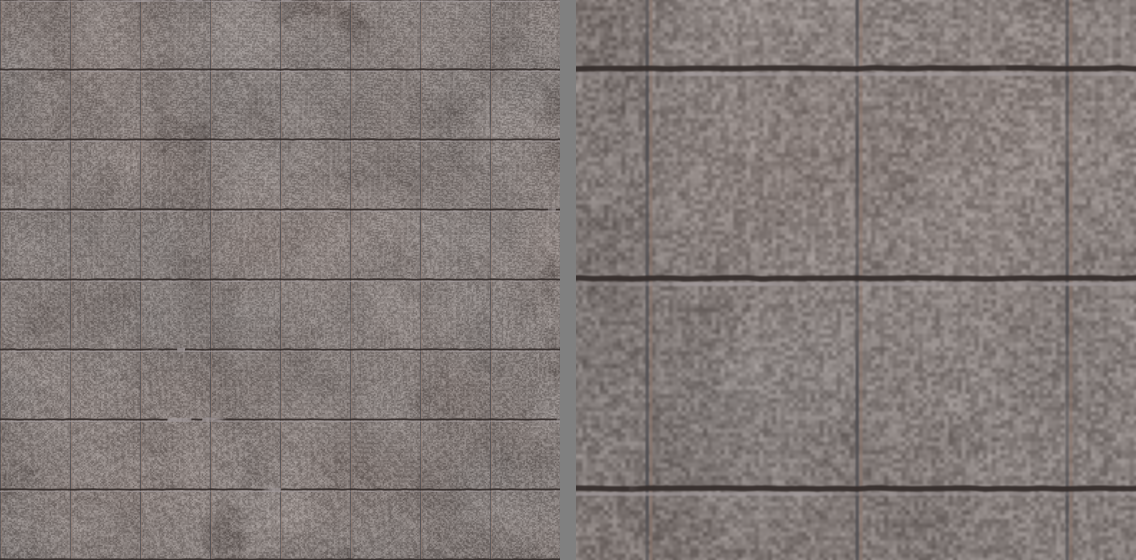
Left, the full canvas; right, a detail of the centre.
This texture is drawn by a three.js fragment shader. Its source:

```glsl
// Eight by eight square stone tiles, grainy warm grey with cloudy stains.
// Dark horizontal joints have a pale lip and a few chipped gaps; thin vertical
// joints pair a cool shadow with a brown edge. Sine-hash noise adds the wear.

varying vec2 vUv;

const float TILES = 8.0;
const float JOINT_OFFSET = 0.001;
const vec3 STONE = vec3(0.525, 0.493, 0.483);
const vec3 GROOVE = vec3(0.205, 0.175, 0.168);
const vec3 PALE_LIP = vec3(0.635, 0.605, 0.615);
const vec3 COOL_SHADOW = vec3(0.315, 0.310, 0.325);
const vec3 BROWN_EDGE = vec3(0.560, 0.465, 0.420);

float hash(vec2 p) {
  return fract(sin(dot(p, vec2(127.1, 311.7))) * 43758.5453);
}

float valueNoise(vec2 p) {
  vec2 cell = floor(p);
  vec2 f = fract(p);
  f = f * f * (3.0 - 2.0 * f);
  float low = mix(hash(cell), hash(cell + vec2(1.0, 0.0)), f.x);
  float high = mix(hash(cell + vec2(0.0, 1.0)), hash(cell + vec2(1.0, 1.0)), f.x);
  return mix(low, high, f.y);
}

float fbm(vec2 p) {
  float sum = 0.0;
  float weight = 0.5;
  for (int i = 0; i < 5; i++) {
    sum += weight * valueNoise(p);
    p = mat2(1.6, 1.2, -1.2, 1.6) * p + 7.3;
    weight *= 0.5;
  }
  return sum;
}

// Soft band around zero; all lengths are fractions of the canvas
float band(float d, float halfWidth, float blur) {
  return 1.0 - smoothstep(halfWidth - blur, halfWidth + blur, abs(d));
}

// Stone body: tile tint, broad stains, fine pitted grain
vec3 stoneColor(vec2 uv, vec2 tile) {
  float tint = (hash(tile + 3.7) - 0.5) * 0.025;
  vec2 shift = 0.35 * vec2(hash(tile + 11.0), hash(tile + 29.0));
  float cloud = fbm(uv * 11.0 + shift);
  float patches = smoothstep(0.45, 0.72, fbm(uv * 5.0 + 41.0));
  float stain = smoothstep(0.50, 0.72, fbm(uv * 17.0 + shift + 19.0));
  float grain = valueNoise(uv * 390.0) - 0.5;
  float pits = valueNoise(uv * 230.0 + 57.0) - 0.5;
  float light = tint + (cloud - 0.48) * 0.13 + grain * 0.18 + pits * 0.07;
  light -= stain * (0.025 + 0.05 * patches);
  vec3 warmth = vec3(0.010, 0.0, -0.004) * (fbm(uv * 7.0 + 83.0) - 0.5) * 2.0;
  return STONE + light + warmth;
}

// Short worn gaps, clustered along some of the horizontal joints
float chipMask(float x, float row) {
  float cluster = smoothstep(0.80, 0.90, valueNoise(vec2(x * 6.0, row * 13.0)));
  float gap = smoothstep(0.50, 0.62, valueNoise(vec2(x * 65.0, row * 17.0)));
  return cluster * gap;
}

void main() {
  vec2 grid = (vUv - JOINT_OFFSET) * TILES;
  vec2 tile = floor(grid);
  vec2 joint = floor(grid + 0.5);
  vec2 d = (grid - joint) / TILES;
  vec3 color = stoneColor(vUv, tile);

  // Vertical joints with uneven depth
  float depth = 0.55 + 0.40 * valueNoise(vec2(joint.x * 9.0, vUv.y * 38.0));
  color = mix(color, BROWN_EDGE, 0.55 * band(d.x - 0.0019, 0.0010, 0.0009));
  color = mix(color, COOL_SHADOW, depth * band(d.x + 0.0003, 0.0010, 0.0009));

  // Horizontal joints with a pale lower lip
  float chip = chipMask(vUv.x, joint.y);
  float wobble = (valueNoise(vec2(vUv.x * 90.0, joint.y * 7.0)) - 0.5) * 0.0007;
  float lipWear = 0.25 + 0.55 * valueNoise(vec2(vUv.x * 32.0, joint.y * 5.0));
  color = mix(color, PALE_LIP, lipWear * band(d.y + 0.0034, 0.0011, 0.0009));
  float groove = band(d.y + wobble, 0.0016, 0.0009);
  color = mix(color, GROOVE, 0.94 * groove * (1.0 - chip));

  // Pale crumbs where the groove has filled in
  float crumbs = chip * band(d.y + wobble * 3.0, 0.0030, 0.0015);
  color = mix(color, PALE_LIP, 0.6 * crumbs);

  gl_FragColor = vec4(clamp(color, 0.0, 1.0), 1.0);
}
```
